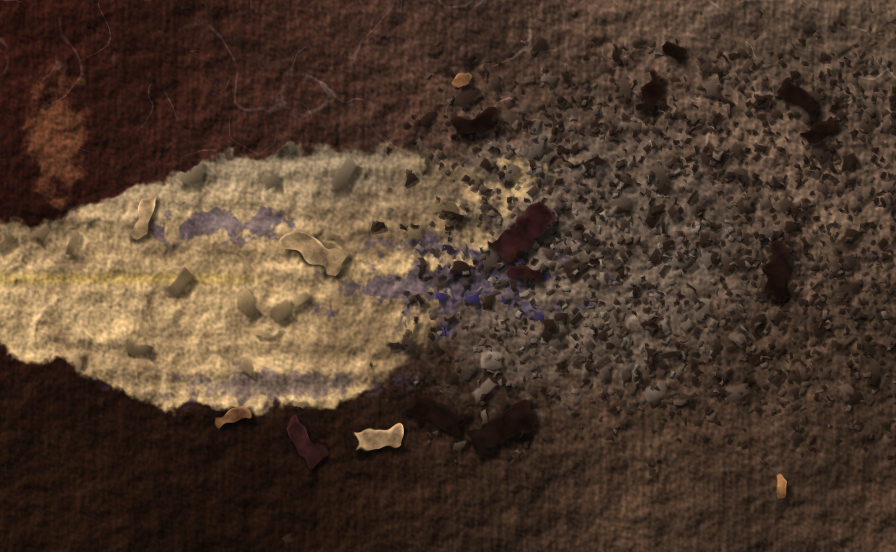
Reproduce this texture procedurally as a Shadertoy shader.

```glsl
// Weathered impasto: a cream paint slab crumbling into dark rubble on a scratched ground.
const float TAU = 6.2831853;
// Large flakes: centre, half length, angle
const vec4 DARK_FLAKES[11] = vec4[11](
  vec4(0.95, 0.58, 0.06, 0.75), vec4(0.95, 0.505, 0.03, -0.1), vec4(0.55, 0.2, 0.045, -0.9),
  vec4(0.91, 0.225, 0.06, 0.5), vec4(0.79, 0.25, 0.05, -0.4), vec4(1.18, 0.835, 0.035, 1.3),
  vec4(1.22, 0.91, 0.022, -0.6), vec4(1.45, 0.82, 0.04, -0.7), vec4(1.485, 0.762, 0.03, 0.5),
  vec4(1.41, 0.51, 0.045, 1.4), vec4(0.86, 0.775, 0.04, 0.25));
const vec4 PALE_FLAKES[6] = vec4[6](
  vec4(0.57, 0.545, 0.055, -0.5), vec4(0.26, 0.61, 0.035, 1.4), vec4(0.685, 0.205, 0.042, 0.1),
  vec4(0.42, 0.245, 0.03, 0.4), vec4(0.84, 0.855, 0.018, 0.7), vec4(1.42, 0.115, 0.018, 1.4));

float hash21(vec2 p) {
  vec3 q = fract(p.xyx * vec3(0.1031, 0.103, 0.0973));
  q += dot(q, q.yzx + 33.33);
  return fract((q.x + q.y) * q.z);
}

vec2 hash22(vec2 p) { return vec2(hash21(p), hash21(p + 71.7)); }

mat2 rotate(float a) { return mat2(cos(a), sin(a), -sin(a), cos(a)); }

float corner(vec2 cell, vec2 offset) {
  float a = TAU * hash21(cell);
  return dot(vec2(cos(a), sin(a)), offset);
}

// Gradient noise
float noise(vec2 p) {
  vec2 i = floor(p), f = p - i, u = f * f * (3.0 - 2.0 * f), e = vec2(1, 0);
  return mix(mix(corner(i, f), corner(i + e, f - e), u.x),
    mix(corner(i + e.yx, f - e.yx), corner(i + 1.0, f - 1.0), u.x), u.y);
}

float fbm(vec2 p) {
  float sum = 0.0, gain = 0.6;
  for (int i = 0; i < 4; i++) {
    sum += gain * noise(p);
    p = rotate(0.6) * p * 2.03 + 9.1;
    gain *= 0.55;
  }
  return sum;
}

float box(vec2 p, vec2 size) {
  vec2 d = abs(p) - size;
  return length(max(d, 0.0)) + min(max(d.x, d.y), 0.0);
}

// Soft ragged ellipse
float spot(vec2 p, vec2 centre, vec2 radius, float ragged) {
  return 1.0 - smoothstep(0.55, 1.15, length((p - centre) / radius) + ragged);
}

// Broken flake with a cast shadow and a lit rim
vec3 flake(vec3 col, vec2 p, vec4 place, vec3 tint) {
  vec2 away = p - place.xy, size = place.z * vec2(1.0, 0.4);
  mat2 turn = rotate(-place.w);
  float rough = 0.018 * noise(p * 38.0);
  float d = box(turn * away, size) + rough;
  float under = box(turn * (away - vec2(0.007, -0.009)), size) + rough;
  col *= 0.4 + 0.6 * smoothstep(-0.004, 0.01, under);
  float rim = smoothstep(-0.009, 0.0, d) * smoothstep(-0.2, 0.8, away.y / size.y);
  tint *= 1.0 + fbm(p * 30.0) + 0.5 * rim;
  return mix(tint, col, smoothstep(-0.002, 0.002, d));
}

// Random chips, one per grid cell
vec3 scatter(vec3 col, vec2 p, float scale, float density, vec3 dark, vec3 light) {
  vec2 g = p * scale + 0.3 * noise(p * scale * 1.7);
  float soft = max(0.05, scale / iResolution.y);
  for (int n = 0; n < 9; n++) {
    vec2 cell = floor(g) + vec2(n % 3, n / 3) - 1.0;
    vec2 r = hash22(cell + scale), k = hash22(cell + scale + 17.3);
    vec2 away = g - cell - 0.1 - 0.8 * r, size = vec2(0.14 + 0.32 * k.y, 0.08 + 0.2 * r.x);
    mat2 turn = rotate(k.x * TAU);
    float present = smoothstep(0.0, 0.08, density - hash21(cell + scale + 5.0));
    float under = box(turn * (away - vec2(0.13, -0.17)), size);
    col *= 1.0 - 0.45 * present * (1.0 - smoothstep(-0.05, 0.12, under));
    vec3 tint = mix(dark, light, r.y * r.y) * (1.0 + 0.9 * dot(away, vec2(-0.6, 0.9)));
    col = mix(col, tint, present * (1.0 - smoothstep(-soft, soft, box(turn * away, size))));
  }
  return col;
}

// Paint height: lumps, plus brushed ridges and folds on the slab
float relief(vec2 p, float slab) {
  float folds = 1.0 - 3.0 * abs(fbm(p * vec2(9.0, 6.0)));
  return fbm(p * 20.0) * (1.0 - 0.5 * slab) + slab * (0.35 * noise(p * vec2(3.0, 38.0)) + 0.4 * folds);
}

// Thin hairs along noise contours
float hairs(vec2 p) {
  float line = abs(noise(p) + 0.04 * noise(p * 5.0));
  return (1.0 - smoothstep(0.006, 0.022, line)) * smoothstep(0.02, 0.25, noise(p * 1.3 + 8.0));
}

void mainImage(out vec4 fragColor, in vec2 fragCoord) {
  vec2 p = fragCoord / iResolution.y;
  float broad = fbm(p * 4.0), fine = fbm(p * 24.0), x = p.x + 0.03 * broad;

  // Ground: maroon, grey-brown and near black
  vec3 upper = mix(vec3(0.17, 0.08, 0.06), vec3(0.36, 0.285, 0.23), smoothstep(0.0, 1.5, x));
  vec3 lower = mix(vec3(0.12, 0.07, 0.045), vec3(0.25, 0.185, 0.14), smoothstep(0.5, 1.2, x));
  vec3 col = mix(lower, upper, smoothstep(0.15, 0.7, p.y + 0.12 * broad));
  col *= 1.0 + 0.5 * broad + 0.3 * noise(p * vec2(130.0, 9.0));
  col += 0.08 * (hairs(p * 7.0) + hairs(p * 11.0 + 3.0)) * smoothstep(0.62, 0.8, p.y);
  col = mix(col, vec3(0.43, 0.26, 0.17), 0.8 * spot(p, vec2(0.1, 0.75), vec2(0.055, 0.11), fine));
  float dust = spot(p, vec2(1.02, 0.54), vec2(0.36, 0.28), 0.7 * fine);
  col = mix(col, vec3(0.41, 0.345, 0.29) * (1.0 + 0.5 * fine), 0.8 * dust);

  // Cream slab between ragged edges, crumbling to the right
  float top = 0.6 + 0.135 * smoothstep(0.0, 0.5, p.x) - 0.015 * smoothstep(0.6, 1.0, p.x);
  float base = 0.36 - 0.1 * smoothstep(0.0, 0.35, p.x) + 0.44 * smoothstep(0.62, 1.08, p.x);
  float edge = min(top - p.y, p.y - base) + 0.05 * fbm(p * 12.0) + 0.02 * fine;
  float decay = smoothstep(0.6, 0.95, p.x);
  float slab = smoothstep(-0.004, mix(0.012, 0.05, decay), edge) * (1.0 - smoothstep(1.0, 1.2, x));
  slab *= 1.0 - decay * (1.0 - smoothstep(-0.2, 0.15, fine + 2.0 * p.y - 1.2));
  vec3 cream = mix(vec3(0.52, 0.42, 0.3), vec3(0.74, 0.61, 0.43), smoothstep(-0.3, 0.25, broad + 0.5 * fine));
  cream = mix(cream, vec3(0.47, 0.42, 0.36), 0.6 * smoothstep(0.55, 0.72, p.y) * (1.0 - decay));
  float streak = exp(-pow(abs(p.y - 0.495) / 0.009, 2.0)) * (1.0 - smoothstep(0.38, 0.52, x));
  col = mix(col, mix(cream, vec3(0.84, 0.69, 0.36), 0.75 * streak), slab);

  // Blue stains
  float blue = max(spot(p, vec2(0.39, 0.59), vec2(0.12, 0.025), 3.0 * fine),
    spot(p, vec2(0.82, 0.49), vec2(0.16, 0.06), 3.0 * fine));
  blue = max(blue, 0.6 * spot(p, vec2(0.5, 0.295), vec2(0.17, 0.03), 3.0 * fine));
  col = mix(col, vec3(0.27, 0.23, 0.33), 0.55 * blue);

  // Raking light from the upper left
  float slope = relief(p, slab) - relief(p + vec2(-0.004, 0.006), slab);
  col *= clamp(1.0 + 1.7 * slope + 0.25 * noise(p * 150.0), 0.35, 1.8);

  // Rubble, coarse to fine
  float debris = smoothstep(0.62, 1.0, x) * smoothstep(0.1, 0.4, p.y) * smoothstep(0.9, 0.68, p.y - 0.08 * x);
  vec3 soot = vec3(0.15, 0.105, 0.08), ash = mix(vec3(0.36, 0.29, 0.24), vec3(0.52, 0.46, 0.4), dust);
  col = scatter(col, p, 17.0, 0.3 * slab, cream * 0.6, cream);
  for (float scale = 20.0; scale < 70.0; scale *= 1.8)
    col = scatter(col, p, scale, 0.6 * debris + 0.03, soot, ash);
  col = scatter(col, p, 30.0, 0.5 * blue * decay, soot, vec3(0.22, 0.19, 0.38));

  for (int i = 0; i < 11; i++)
    col = flake(col, p, DARK_FLAKES[i], i < 3 ? vec3(0.17, 0.09, 0.085) : vec3(0.1, 0.06, 0.045));
  for (int i = 0; i < 6; i++)
    col = flake(col, p, PALE_FLAKES[i], i < 3 ? vec3(0.56, 0.45, 0.32) : vec3(0.45, 0.31, 0.2));
  fragColor = vec4(clamp(col, 0.0, 1.0), 1.0);
}
```
